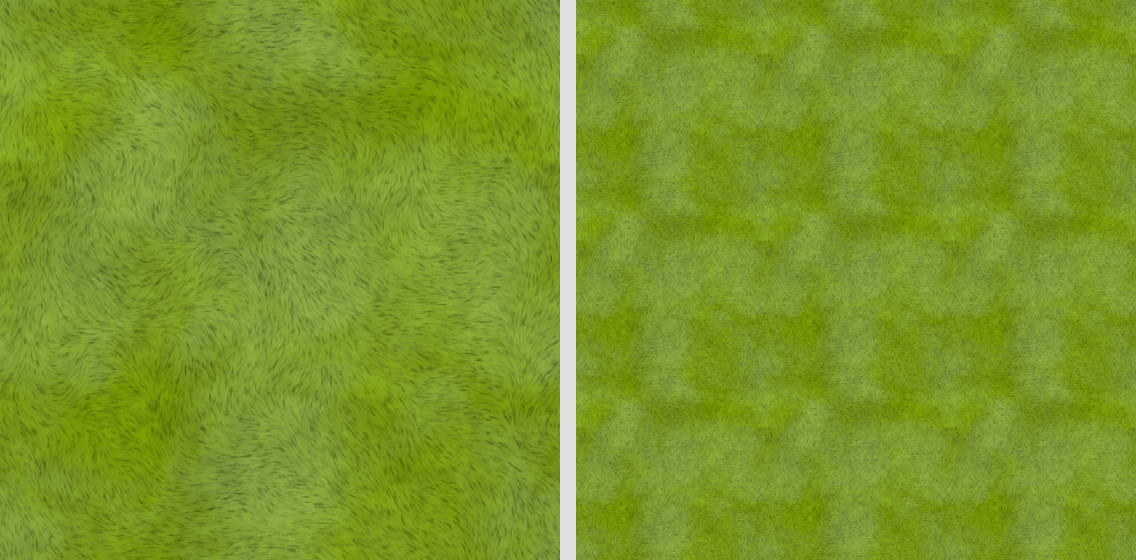
Left: one tile. Right: repeated 3 by 3.
Reproduce this texture procedurally as a WebGL 2 fragment shader.

```glsl
#version 300 es
precision highp float;
// Short green fur with soft cloudy patches of rich and pale dye.
// Wrapping value noise makes the patches; averaging fine noise along a
// swirling direction field combs it into strands.

uniform vec2 u_resolution;
out vec4 outColor;

float hash(ivec2 cell, int seed) {
    uint h = uint(cell.x) * 1597334677u ^ uint(cell.y) * 3812015801u ^ uint(seed) * 2798796415u;
    h = (h ^ (h >> 16)) * 2146121005u;
    h = (h ^ (h >> 15)) * 2221713035u;
    return float((h ^ (h >> 16)) >> 8) / 16777216.0;
}

// Value noise that repeats over the unit square.
float noise(vec2 p, int period, int seed) {
    p = fract(p) * float(period);
    ivec2 a = ivec2(p) % period;
    ivec2 b = (a + 1) % period;
    vec2 f = fract(p);
    f = f * f * f * (f * (f * 6.0 - 15.0) + 10.0);
    return mix(mix(hash(a, seed), hash(ivec2(b.x, a.y), seed), f.x),
               mix(hash(ivec2(a.x, b.y), seed), hash(b, seed), f.x), f.y);
}

float clouds(vec2 p, int period, int octaves, int seed) {
    float sum = 0.0, total = 0.0, weight = 1.0;
    for (int i = 0; i < octaves; i++) {
        sum += weight * noise(p, period, seed + i);
        total += weight;
        weight *= 0.55;
        period *= 2;
        p += vec2(0.371, 0.233);
    }
    return sum / total;
}

// Fine noise smeared along the lie of the fur, centred on zero.
float strands(vec2 p, vec2 lie) {
    float sum = 0.0;
    for (int i = -4; i <= 4; i++) {
        sum += noise(p + lie * float(i) * 0.00125, 320, 71);
    }
    return sum / 9.0 - 0.5;
}

void main() {
    vec2 uv = gl_FragCoord.xy / u_resolution;

    // Bend the patches so that no lattice shows.
    vec2 bend = vec2(clouds(uv, 5, 3, 11), clouds(uv, 5, 3, 23)) - 0.5;
    vec2 p = uv + 0.16 * bend;

    // Dye: rich yellow-green to pale, dusty green.
    float paleness = clouds(p, 4, 6, 31);
    paleness = smoothstep(0.0, 1.0, 0.5 + 1.75 * (paleness - 0.5));
    vec3 color = mix(vec3(0.445, 0.568, 0.02), vec3(0.51, 0.625, 0.245), paleness);

    // Combed fur, with the gaps between strands darker than the tips are light.
    float angle = -0.75 + 4.5 * (clouds(uv, 6, 3, 43) - 0.5);
    float strand = strands(uv, vec2(cos(angle), sin(angle)));
    float shade = 0.4 * strand - 0.9 * strand * strand;

    // Broad light and shadow, then small ruffled clumps.
    shade += 0.26 * (clouds(p, 5, 4, 53) - 0.5);
    shade += 0.16 * (clouds(uv + 0.01 * bend, 40, 3, 61) - 0.5);

    outColor = vec4(clamp(color * (1.01 + shade), 0.0, 1.0), 1.0);
}
```
